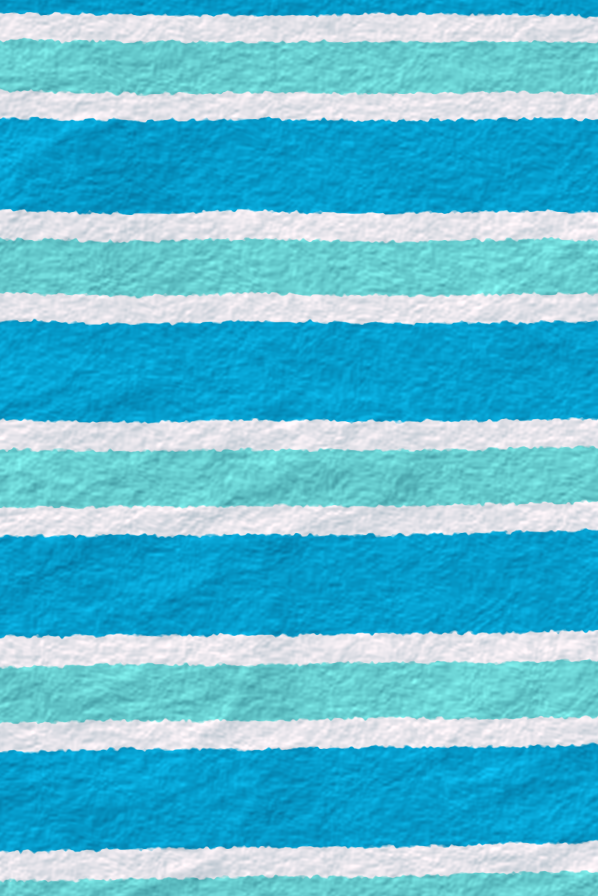
Reproduce this texture procedurally as a Shadertoy shader.

```glsl
float hash(vec2 p) {
    p = fract(p * vec2(0.1031, 0.1137));
    p += dot(p, p.yx + 33.33);
    return fract((p.x + p.y) * p.x * 7.31);
}

float noise(vec2 p) {
    vec2 i = floor(p), f = fract(p);
    f = f * f * (3.0 - 2.0 * f);
    return mix(mix(hash(i), hash(i + vec2(1, 0)), f.x),
               mix(hash(i + vec2(0, 1)), hash(i + vec2(1, 1)), f.x), f.y);
}

float fbm(vec2 p) {
    float sum = 0.0, amp = 0.5;
    for (int i = 0; i < 4; i++) {
        sum += amp * noise(p);
        p = mat2(1.6, 1.2, -1.2, 1.6) * p + 17.3;
        amp *= 0.5;
    }
    return sum;
}

// Height of the terry loops, gathered in short wavering rows
float pileHeight(vec2 p) {
    vec2 q = p + 0.008 * vec2(noise(p * 31.0), noise(p * 27.0 + 40.0));
    return 0.5 * noise(q * vec2(115, 165)) + 0.3 * noise(q * vec2(230, 290) + 9.0)
         + 0.35 * noise(q * vec2(45, 75) + 23.0);
}

// Soft slanted folds in the cloth
float foldHeight(vec2 p) {
    vec2 q = mat2(0.92, -0.39, 0.39, 0.92) * p;
    float ridge = 1.0 - abs(2.0 * fbm(q * vec2(5, 14) + 3.0) - 1.0);
    return ridge * ridge * smoothstep(0.45, 0.7, noise(p * vec2(5, 6) + 8.0));
}

// Coverage of a band between two positions within one repeat
float band(float t, float from, float to, float blur) {
    return smoothstep(from - blur, from + blur, t) * (1.0 - smoothstep(to - blur, to + blur, t));
}

void mainImage(out vec4 fragColor, in vec2 fragCoord) {
    const vec3 blue = vec3(0.02, 0.605, 0.79);
    const vec3 aqua = vec3(0.40, 0.795, 0.805);
    const vec3 white = vec3(0.895, 0.89, 0.915);

    vec2 p = fragCoord / iResolution.y;
    float x = fragCoord.x / iResolution.x;

    // Distance down the cloth, with a slight tilt, sag and frayed edges
    float down = 1.0 - p.y;
    down += x * (0.013 * x * down - 0.003);
    down += 0.004 * (noise(vec2(p.x * 7.0, p.y * 5.0)) - 0.5);
    down += 0.0035 * (noise(p * vec2(130, 90)) - 0.5) + 0.003 * (noise(p * 260.0) - 0.5);

    // Repeats widen a little towards the bottom
    float d = down - 0.0156;
    float repeats = 4.401 * d - 0.233 * d * (down - 0.47);
    repeats += 0.017 * sin(1.5708 * repeats);
    float t = fract(repeats + 0.2) - 0.2;
    float blur = 3.6 / iResolution.y + 0.002;

    // White border stripes around an aqua centre, on blue
    float whiteArea = band(t, 0.0, 0.535, blur);
    float aquaArea = band(t, 0.138, 0.401, blur);
    vec3 color = mix(mix(blue, white, whiteArea), aqua, aquaArea);

    // Light from the upper left over pile and folds
    vec2 toLight = vec2(-0.0018, 0.0026);
    float pile = pileHeight(p);
    float relief = pile - pileHeight(p + toLight);
    float fold = foldHeight(p) - foldHeight(p + 3.0 * toLight);
    float shade = 0.30 * relief + 0.16 * (pile - 0.575) + 0.28 * fold;
    shade += 0.10 * (fbm(p * vec2(6, 9) + 5.0) - 0.47);

    // White pile shows less contrast than the dyed stripes
    shade *= mix(1.0, 0.6, whiteArea - aquaArea);
    color *= 1.0 + shade * vec3(1.5, 1.05, 0.9);
    color += vec3(0.12, 0.04, 0.02) * max(shade, 0.0) * (1.0 - whiteArea);
    fragColor = vec4(clamp(color, 0.0, 1.0), 1.0);
}
```
